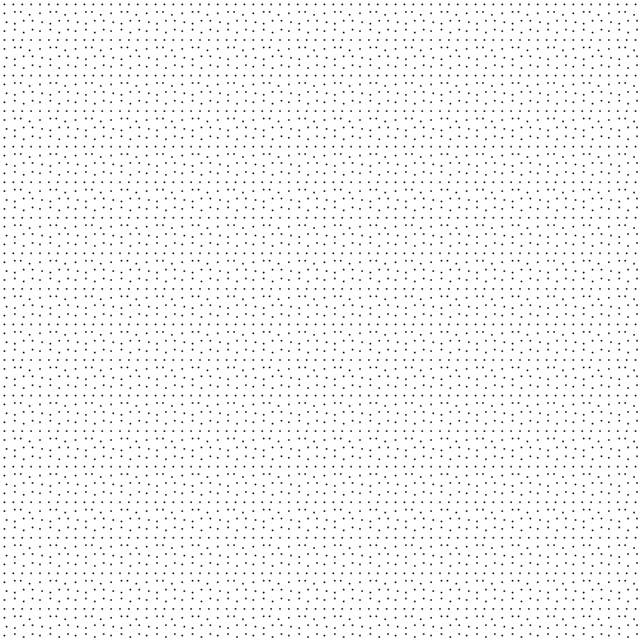
Reproduce this pattern procedurally as a three.js fragment shader.

```glsl
#define TILES 18.0        // pattern repeats across the canvas
#define CELLS 4.0         // dots per repeat, each way
#define RADIUS 0.093      // dot radius, in cells
#define SOFTNESS 0.14     // edge width, in cells
#define SHIFT 0.165       // offset of the displaced dots, in cells
#define LEAD_SHIFT 0.24   // offset of the lone dot in the first column
#define PAPER vec3(1.0)
#define INK vec3(0.03)

varying vec2 vUv;

// Offset of a dot from its cell centre; the first row and column stay on the grid.
vec2 dotOffset(vec2 id) {
  float inner = step(0.5, id.x) * step(0.5, id.y);
  float left = step(1.5, id.x) * (1.0 - step(1.5, id.y));
  float down = 1.0 - step(0.5, mod(id.x - id.y + 4.0, 3.0));
  vec2 shift = SHIFT * inner * vec2(1.0 - 2.0 * left, 2.0 * down - 1.0);

  // One dot of the first column steps sideways.
  float lead = (1.0 - step(0.5, id.x)) * (1.0 - step(0.5, abs(id.y - 2.0)));
  return shift + vec2(LEAD_SHIFT * lead, 0.0);
}

void main() {
  // Cell coordinates, with rows counted downwards.
  vec2 grid = vec2(vUv.x, 1.0 - vUv.y) * TILES * CELLS;
  vec2 id = mod(floor(grid), CELLS);

  // Round dot with a smooth edge.
  float dist = length(fract(grid) - 0.5 - dotOffset(id));
  float coverage = clamp((RADIUS - dist) / SOFTNESS + 0.5, 0.0, 1.0);

  gl_FragColor = vec4(mix(PAPER, INK, coverage), 1.0);
}
```
